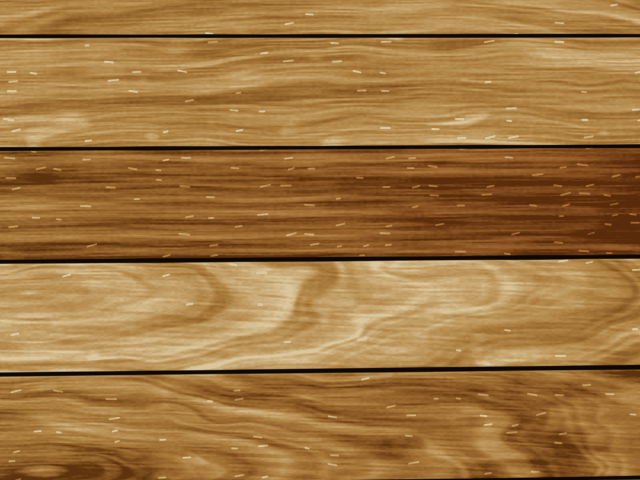
A WebGL 1 fragment shader for this texture:

```glsl
precision highp float;
uniform vec2 u_resolution;

// Layout, in units of canvas height
const float PITCH = 0.2325;
const float FIRST_GAP = -0.005;
const float TILT = 0.015;
const float GAP_HALF_WIDTH = 0.0026;
const float GAP_VARIATION = 0.0012;

// Per-board values: four lower boards, then the top one
const vec4 TONE_LEFT = vec4(0.53, 0.83, 0.36, 0.65);
const vec4 TONE_RIGHT = vec4(0.35, 0.55, 0.10, 0.56);
const float TONE_TOP = 0.60;
const vec4 RING_X = vec4(0.10, 0.06, 0.60, 0.85);
const float RING_X_TOP = 0.80;
const vec4 RING_Y = vec4(0.15, 0.72, -3.0, -0.9);
const float RING_Y_TOP = -0.10;
const vec4 RING_STRETCH = vec4(0.22, 0.20, 0.01, 0.08);
const float RING_STRETCH_TOP = 0.12;
const vec4 RING_WARP = vec4(0.055, 0.045, 0.006, 0.035);
const float RING_WARP_TOP = 0.03;
const vec4 FLECKS = vec4(0.16, 0.05, 0.30, 0.16);
const float FLECKS_TOP = 0.04;
const vec4 STAINS = vec4(0.26, 0.10, 0.16, 0.05);
const float STAINS_TOP = 0.03;

// Grain strengths
const float BAND = 0.46;
const float LINE = 0.30;
const float FIBRE = 0.26;
const float GRIT = 0.10;

// Colours, dark to pale
const vec3 GAP_COLOUR = vec3(0.05, 0.03, 0.02);
const vec3 UMBER = vec3(0.37, 0.20, 0.05);
const vec3 BROWN = vec3(0.55, 0.36, 0.15);
const vec3 HONEY = vec3(0.67, 0.49, 0.24);
const vec3 TAN = vec3(0.76, 0.62, 0.40);
const vec3 CREAM = vec3(0.86, 0.78, 0.62);

float hash(vec2 p) {
  return fract(sin(dot(p, vec2(127.1, 311.7))) * 43758.5453);
}

float noise(vec2 p) {
  vec2 i = floor(p), f = fract(p);
  f = f * f * (3.0 - 2.0 * f);
  return mix(mix(hash(i), hash(i + vec2(1.0, 0.0)), f.x),
             mix(hash(i + vec2(0.0, 1.0)), hash(i + 1.0), f.x), f.y);
}

float fbm(vec2 p) {
  float sum = 0.0, amp = 0.5;
  for (int i = 0; i < 3; i++) {
    sum += amp * noise(p);
    p = p * 2.03 + 17.0;
    amp *= 0.5;
  }
  return sum / 0.875;
}

float perBoard(float board, vec4 lower, float top) {
  vec4 pick = 1.0 - step(0.5, abs(vec4(0.0, 1.0, 2.0, 3.0) - board));
  return mix(top, dot(pick, lower), dot(pick, vec4(1.0)));
}

vec3 woodRamp(float t) {
  t = clamp(t, 0.0, 1.0) * 4.0;
  vec3 c = mix(UMBER, BROWN, clamp(t, 0.0, 1.0));
  c = mix(c, HONEY, clamp(t - 1.0, 0.0, 1.0));
  c = mix(c, TAN, clamp(t - 2.0, 0.0, 1.0));
  return mix(c, CREAM, clamp(t - 3.0, 0.0, 1.0));
}

// Short pale dashes, one at most per cell
float fleckMask(vec2 p, float density, float pixel) {
  vec2 size = vec2(0.052, 0.020);
  vec2 cell = floor(p / size);
  vec2 jitter = vec2(hash(cell + 3.1), hash(cell + 8.7));
  vec2 q = p - (cell + 0.3 + 0.4 * jitter) * size;
  q.y -= q.x * (jitter.x - 0.4) * 0.5;
  float reach = mix(0.003, 0.010, jitter.y);
  float d = length(vec2(max(abs(q.x) - reach, 0.0), q.y));
  return step(hash(cell), density) * (1.0 - smoothstep(0.0004, 0.0014 + pixel, d));
}

void main() {
  float pixel = 1.0 / u_resolution.y;
  vec2 p = gl_FragCoord.xy * pixel;
  float across = gl_FragCoord.x / u_resolution.x;

  // Slightly tilted boards
  p.y -= TILT * (p.x - 0.667) * (1.0 - p.y);
  float row = (p.y - FIRST_GAP) / PITCH;
  float board = floor(row);
  float v = fract(row);
  vec2 seed = vec2(board * 13.7, board * 5.3);

  // Growth rings: stretched ellipses, warped by noise
  vec2 centre = vec2(perBoard(board, RING_X, RING_X_TOP), perBoard(board, RING_Y, RING_Y_TOP));
  vec2 q = vec2(p.x - centre.x, (v - centre.y) * PITCH);
  q.x *= perBoard(board, RING_STRETCH, RING_STRETCH_TOP);
  float warp = fbm(p * vec2(3.0, 7.0) + seed) - 0.5;
  float ring = length(q) + warp * perBoard(board, RING_WARP, RING_WARP_TOP) * 2.0;

  // Tone from board, rings, fibres and grit
  float tone = mix(perBoard(board, TONE_LEFT, TONE_TOP), perBoard(board, TONE_RIGHT, TONE_TOP), across);
  tone += BAND * (noise(vec2(p.x * 1.5, ring * 62.0) + seed) - 0.5);
  tone += LINE * (noise(vec2(p.x * 4.0, ring * 190.0) + seed) - 0.5);
  tone += FIBRE * (noise(vec2(p.x * 14.0, p.y * 230.0 + ring * 60.0)) - 0.5);
  tone += GRIT * (noise(p * vec2(150.0, 290.0)) - 0.5);
  tone += 0.30 * (fbm(p * vec2(2.5, 8.0) + seed + 40.0) - 0.5);

  // Wear: stains, pale dents and flecks
  float stain = smoothstep(0.52, 0.78, fbm(p * vec2(5.0, 16.0) + seed + 71.0));
  tone -= stain * perBoard(board, STAINS, STAINS_TOP);
  float dent = smoothstep(0.80, 0.95, noise(p * vec2(15.0, 32.0) + seed + warp * 3.0));
  tone += 0.22 * dent * perBoard(board, vec4(0.5, 0.5, 0.0, 1.0), 0.3);
  tone += 0.45 * fleckMask(p, perBoard(board, FLECKS, FLECKS_TOP), pixel);

  // Board edges: shade below, worn light rim above
  tone -= 0.12 * (1.0 - smoothstep(0.0, 0.07, v));
  tone += 0.14 * smoothstep(0.955, 0.975, v);
  vec3 colour = woodRamp(tone);
  colour *= mix(vec3(1.0), vec3(0.95, 0.84, 0.80), across * perBoard(board, vec4(0.2, 0.0, 1.0, 0.0), 0.0));

  // Dark gaps of uneven width
  float gap = floor(row + 0.5);
  float halfWidth = GAP_HALF_WIDTH + GAP_VARIATION * hash(vec2(gap, 4.0));
  halfWidth += 0.0010 * (noise(vec2(p.x * 9.0, gap * 7.0)) - 0.5);
  float d = abs(row - gap) * PITCH - halfWidth;
  colour = mix(GAP_COLOUR, colour, smoothstep(-0.5 * pixel, 0.0008 + pixel, d));

  gl_FragColor = vec4(colour, 1.0);
}
```
